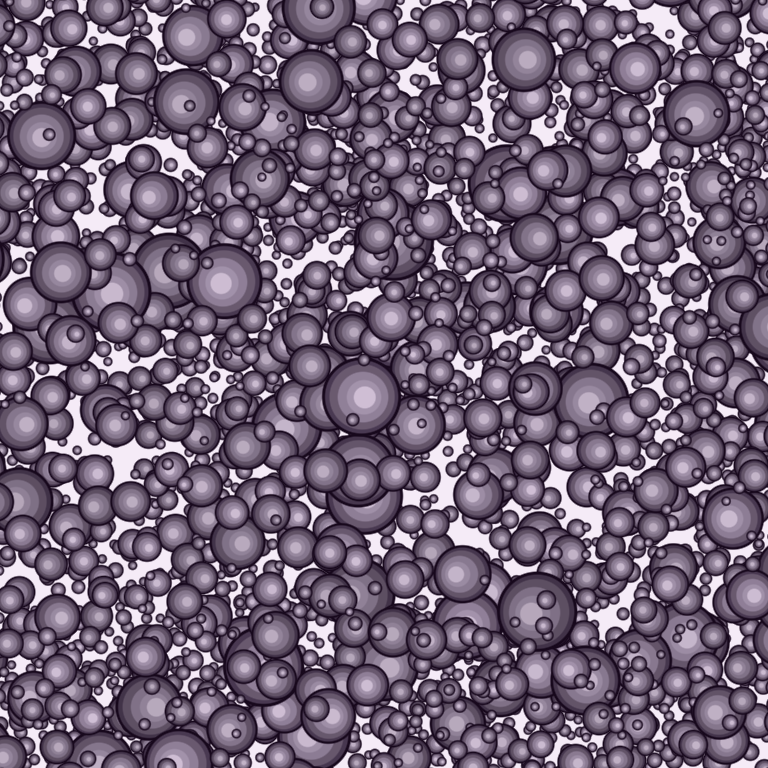
Give the GLSL for this pattern, as a Shadertoy shader.

```glsl
// Crowded heap of banded violet balls with dark rims over a pale ground.

#define PASSES 9            // layers of balls, front to back
#define BALL_CELL 0.084     // grid pitch of the main balls
#define GRAIN_CELL 0.027    // grid pitch of the small balls
#define BALL_SHARE 0.93     // share of main cells that hold a ball
#define JITTER 0.7          // scatter inside a cell
#define RIM_BASE 0.0010     // fixed part of the rim width
#define RIM_SLOPE 0.055     // rim width gained per unit radius
#define GLINT_SHIFT 0.38    // sideways drift of the inner discs
#define SOFTNESS 0.0020     // edge blur in canvas units
#define CROWD_SCALE 4.5     // frequency of the small-ball clusters

const vec3 GROUND = vec3(0.96, 0.92, 0.97);
const vec3 RIM = vec3(0.09, 0.03, 0.11);
const vec3 SHADE = vec3(0.27, 0.21, 0.30);
const vec3 BODY = vec3(0.39, 0.33, 0.41);
const vec3 LIT = vec3(0.53, 0.47, 0.56);
const vec3 GLOW = vec3(0.60, 0.54, 0.63);
const vec3 GLINT = vec3(0.76, 0.70, 0.78);

vec4 hash4(vec3 p) {
    vec4 q = fract(p.xyzx * vec4(0.1031, 0.1030, 0.0973, 0.1099));
    q += dot(q, q.wzxy + 33.33);
    return fract((q.xxyz + q.yzzw) * q.zywx);
}

float cornerSlope(vec2 cell, vec2 offset) {
    return dot(hash4(vec3(cell, 71.0)).xy * 2.0 - 1.0, offset);
}

float gradientNoise(vec2 p) {
    vec2 i = floor(p), f = p - i;
    vec2 u = f * f * (3.0 - 2.0 * f);
    vec2 e = vec2(0.0, 1.0);
    return mix(mix(cornerSlope(i, f), cornerSlope(i + e.yx, f - e.yx), u.x),
               mix(cornerSlope(i + e, f - e), cornerSlope(i + 1.0, f - 1.0), u.x), u.y);
}

float discMask(vec2 p, float radius, float blur) {
    return clamp(0.5 + (radius - length(p)) / blur, 0.0, 1.0);
}

// Nested discs that drift sideways as they shrink
vec3 ballColour(vec2 p, float radius, vec4 rnd, float blur) {
    float inner = radius - RIM_BASE - RIM_SLOPE * radius;
    vec2 drift = inner * vec2(GLINT_SHIFT * (2.0 * rnd.x - 1.0), -0.12 * rnd.y);
    vec3 col = mix(SHADE, BODY, discMask(p - 0.11 * drift, 0.89 * inner, blur));
    col = mix(col, LIT, discMask(p - 0.31 * drift, 0.69 * inner, blur));
    col = mix(col, GLOW, discMask(p - 0.53 * drift, 0.47 * inner, blur));
    col = mix(col, GLINT, discMask(p - 0.70 * drift, 0.30 * inner, blur));
    return mix(RIM, col * mix(0.93, 1.07, rnd.z), discMask(p, inner, blur));
}

// Share of small balls kept: dense behind, clustered in front
float grainShare(vec2 centre, bool back) {
    float crowd = clamp(0.5 + 1.4 * gradientNoise(centre * CROWD_SCALE + 9.0), 0.0, 1.0);
    return back ? 0.6 + 0.4 * crowd : 0.6 * crowd * crowd;
}

void mainImage(out vec4 fragColor, in vec2 fragCoord) {
    vec2 uv = fragCoord / iResolution.y;
    float blur = max(SOFTNESS, 1.4 / iResolution.y);
    vec3 col = vec3(0.0);
    float clear = 1.0;

    // Stops as soon as the pixel is fully covered
    for (int k = 0; k < PASSES && clear > 0.01; k++) {
        bool back = k > 6;
        bool grain = back || k == 0 || k == 3;
        float pitch = grain ? GRAIN_CELL : BALL_CELL;
        float layer = float(k);

        // Turning each grid hides its axes and its stacking order
        float c = cos(0.6 + 2.1 * layer), s = sin(0.6 + 2.1 * layer);
        mat2 turn = mat2(c, s, -s, c);
        vec2 q = turn * uv / pitch + 60.0 + 7.3 * layer;
        vec2 home = floor(q - 0.5);

        // The four nearest cells hold every ball within reach
        for (int n = 0; n < 4; n++) {
            vec2 cell = home + vec2(n % 2, n / 2);
            vec4 place = hash4(vec3(cell, layer + 3.0));
            vec2 p = (q - cell - 0.5 - JITTER * (place.xy - 0.5)) * turn * pitch;

            float size = place.z;
            float radius = grain ? mix(0.006, 0.0145, size * size)
                                 : 0.015 + 0.017 * size + 0.021 * pow(size, 14.0);
            float reach = radius + 0.5 * blur;
            if (dot(p, p) > reach * reach) continue;

            float share = BALL_SHARE;
            if (grain) share = grainShare(uv - p, back);
            if (place.w > share) continue;

            float cover = discMask(p, radius, blur);
            vec4 rnd = hash4(vec3(cell, layer + 31.0));
            col += clear * cover * ballColour(p, radius, rnd, blur);
            clear *= 1.0 - cover;
        }
    }
    fragColor = vec4(col + clear * GROUND, 1.0);
}
```
